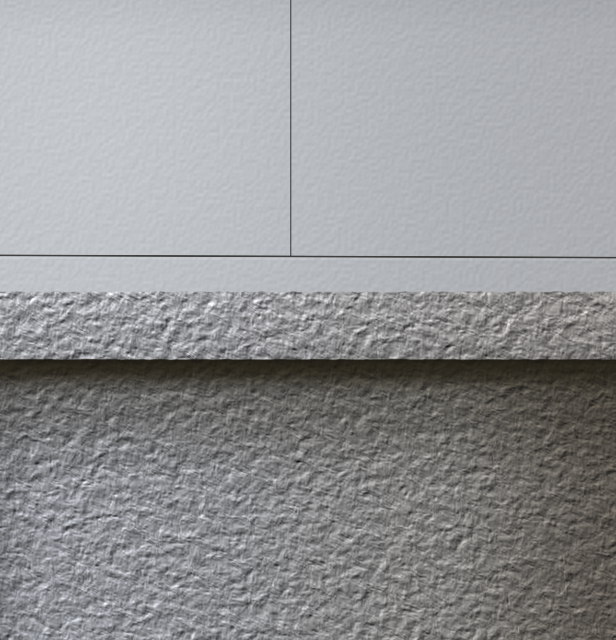
Give the GLSL for this texture, as a Shadertoy shader.

```glsl
// Smooth jointed wall panels above a rough stucco ledge that shades a stucco wall.

float hash(vec2 p) {
    vec3 q = fract(vec3(p.xyx) * 0.1031);
    q += dot(q, q.yzx + 33.33);
    return fract((q.x + q.y) * q.z);
}

float noise(vec2 p) {
    vec2 cell = floor(p), f = fract(p);
    f = f * f * (3.0 - 2.0 * f);
    return mix(mix(hash(cell), hash(cell + vec2(1, 0)), f.x),
               mix(hash(cell + vec2(0, 1)), hash(cell + vec2(1, 1)), f.x), f.y);
}

// Lumpy plaster height, warped so that the ridges curl
float plasterHeight(vec2 p) {
    p += 0.006 * (vec2(noise(p * 55.0), noise(p * 55.0 + 71.0)) - 0.5);
    mat2 turn = mat2(0.88, 0.47, -0.47, 0.88);
    float height = 0.0, amplitude = 0.55;
    vec2 q = turn * p * vec2(82.0, 96.0);
    for (int i = 0; i < 3; i++) {
        height += amplitude * noise(q);
        q = turn * q * 1.9 + 17.3;
        amplitude *= 0.55;
    }
    return height;
}

// Slope towards a light at the upper left
float plasterRelief(vec2 p) {
    vec2 towardsLight = vec2(-0.0017, 0.0027);
    return plasterHeight(p - towardsLight * 0.5) - plasterHeight(p + towardsLight * 0.5);
}

// Antialiased line of a given half width
float lineMask(float d, float halfWidth, float pixel) {
    return 1.0 - smoothstep(halfWidth - 0.5 * pixel, halfWidth + 0.5 * pixel, abs(d));
}

vec3 panelColor(vec2 uv, vec2 p, float pixel) {
    // Soft light falling off to the right, with faint grain
    vec3 color = mix(vec3(0.745, 0.76, 0.78), vec3(0.665, 0.675, 0.69),
                     smoothstep(0.0, 1.1, uv.x));
    color += 0.025 * exp(-dot((uv - vec2(0.2, 0.82)) * vec2(3.0, 4.0),
                              (uv - vec2(0.2, 0.82)) * vec2(3.0, 4.0)));
    color -= 0.03 * smoothstep(0.93, 1.03, uv.y);
    color += 0.035 * (noise(p * 190.0) - noise(p * 190.0 + vec2(-0.5, 0.7)));
    color += 0.012 * (noise(p * 420.0) - 0.5);

    // Joints
    float jointY = mix(0.601, 0.5975, uv.x);
    float aboveJoint = smoothstep(-pixel, pixel, uv.y - jointY);
    float upright = lineMask(uv.x - 0.472, 0.0011, pixel) * aboveJoint;
    float level = lineMask(uv.y - jointY, 0.0013, pixel);
    color += 0.03 * lineMask(uv.y - jointY + 0.004, 0.0015, pixel);
    color = mix(color, vec3(0.29, 0.29, 0.30), 0.85 * upright);
    return mix(color, vec3(0.20, 0.20, 0.19), 0.9 * level);
}

vec3 ledgeColor(vec2 uv, float relief) {
    vec3 color = mix(vec3(0.60, 0.605, 0.62), vec3(0.53, 0.52, 0.51),
                     smoothstep(0.2, 1.0, uv.x));
    color *= mix(0.92, 1.04, smoothstep(0.43, 0.53, uv.y));
    return color * (1.0 + 1.9 * relief);
}

vec3 lowerWallColor(vec2 uv, float relief) {
    float depth = 0.4385 - uv.y;
    vec3 color = mix(vec3(0.56, 0.57, 0.59), vec3(0.49, 0.485, 0.475),
                     smoothstep(0.1, 0.85, uv.x));

    // Warm shade gathers at the right edge
    color *= mix(vec3(1.0), vec3(0.72, 0.69, 0.65), smoothstep(0.68, 1.02, uv.x));
    color *= 1.0 - 0.12 * smoothstep(0.07, 0.0, uv.x);

    // Penumbra, then the dark core beneath the ledge
    float light = 0.58 * smoothstep(0.012, 0.06, depth) + 0.42 * smoothstep(0.03, 0.22, depth);
    vec3 shade = vec3(0.17, 0.155, 0.115) * (0.75 + 0.25 * smoothstep(0.0, 0.012, depth));
    color = mix(shade, color, light);
    return color * (1.0 + mix(0.7, 1.8, smoothstep(0.0, 0.06, depth)) * relief);
}

void mainImage(out vec4 fragColor, in vec2 fragCoord) {
    vec2 uv = fragCoord / iResolution.xy;
    vec2 p = fragCoord / iResolution.y;
    float pixel = 1.0 / iResolution.y;
    float relief = plasterRelief(p);

    // Stack the three surfaces from the bottom up
    float ledgeBottom = 0.4385 + 0.0012 * (noise(vec2(p.x * 90.0, 3.0)) - 0.5);
    float ledgeTop = 0.544 + 0.002 * (noise(vec2(p.x * 120.0, 9.0)) - 0.5);
    vec3 color = lowerWallColor(uv, relief);
    color = mix(color, ledgeColor(uv, relief),
                smoothstep(-pixel, pixel, uv.y - ledgeBottom));
    color = mix(color, panelColor(uv, p, pixel),
                smoothstep(-pixel, pixel, uv.y - ledgeTop));

    fragColor = vec4(clamp(color, 0.0, 1.0), 1.0);
}
```
